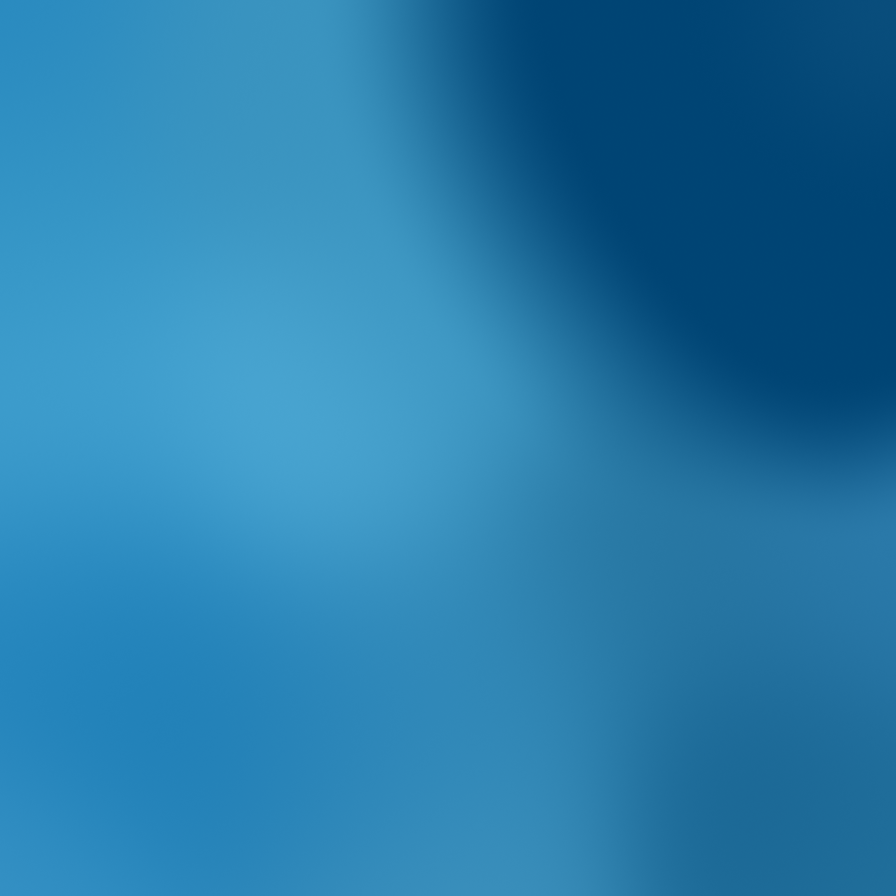
A WebGL 2 fragment shader for this background:

```glsl
#version 300 es
precision highp float;
// Soft blue mesh gradient with a deep navy glow in the upper right corner.
// Gaussian-weighted colour anchors form the light field; a feathered
// superellipse lays the dark region over it.

uniform vec2 u_resolution;
out vec4 outColor;

const int ANCHORS = 16;
const float FALLOFF = 32.0;              // higher = tighter colour anchors
const vec3 NAVY = vec3(0.0, 0.268, 0.455);
const vec3 CORNER_LIFT = vec3(0.035, 0.035, 0.03);
const vec2 NAVY_CENTER = vec2(0.931, 1.013);
const vec2 NAVY_RADII = vec2(0.456, 0.527);
const float NAVY_POWER = 1.75;           // 2 = ellipse, 1 = diamond
const float FEATHER_LEFT = 0.29;
const float FEATHER_RIGHT = 0.18;
const float DITHER = 1.0 / 255.0;

const vec2 PLACES[ANCHORS] = vec2[](
  vec2(0.00, 1.00), vec2(0.30, 0.92), vec2(0.00, 0.72), vec2(0.05, 0.53),
  vec2(0.36, 0.50), vec2(0.50, 0.65), vec2(0.18, 0.22), vec2(0.06, 0.33),
  vec2(0.00, 0.00), vec2(0.50, 0.00), vec2(0.50, 0.25), vec2(0.72, 0.40),
  vec2(1.00, 0.35), vec2(0.88, 0.11), vec2(1.00, 0.00), vec2(0.36, 0.18));

const vec3 TINTS[ANCHORS] = vec3[](
  vec3(0.16, 0.54, 0.75), vec3(0.23, 0.58, 0.75),
  vec3(0.20, 0.58, 0.77), vec3(0.27, 0.64, 0.82),
  vec3(0.31, 0.67, 0.84), vec3(0.23, 0.58, 0.75),
  vec3(0.11, 0.49, 0.71), vec3(0.14, 0.52, 0.74),
  vec3(0.21, 0.57, 0.77), vec3(0.24, 0.57, 0.74),
  vec3(0.20, 0.54, 0.72), vec3(0.15, 0.46, 0.63),
  vec3(0.17, 0.48, 0.67), vec3(0.09, 0.39, 0.57),
  vec3(0.14, 0.45, 0.62), vec3(0.15, 0.51, 0.72));

// Normalised Gaussian blend of all anchors
vec3 lightField(vec2 uv) {
  vec3 sum = vec3(0.0);
  float total = 0.0;
  for (int i = 0; i < ANCHORS; i++) {
    vec2 d = uv - PLACES[i];
    float weight = exp(-FALLOFF * dot(d, d));
    sum += weight * TINTS[i];
    total += weight;
  }
  return sum / total;
}

// Coverage of the navy region, with a feather that narrows to the right
float navyMask(vec2 uv) {
  vec2 q = pow(abs(uv - NAVY_CENTER) / NAVY_RADII + 1e-5, vec2(NAVY_POWER));
  float radius = pow(q.x + q.y, 1.0 / NAVY_POWER);
  float feather = mix(FEATHER_LEFT, FEATHER_RIGHT, smoothstep(0.6, 0.9, uv.x));
  return 1.0 - smoothstep(1.0 - feather, 1.0 + feather, radius);
}

float hash(vec2 p) {
  return fract(sin(dot(p, vec2(12.99, 78.23))) * 43758.5);
}

void main() {
  vec2 uv = gl_FragCoord.xy / u_resolution;
  vec3 navy = NAVY + CORNER_LIFT * smoothstep(0.25, 0.0, distance(uv, vec2(1.0)));
  vec3 color = mix(lightField(uv), navy, navyMask(uv));

  // Faint dither against banding
  color += (hash(gl_FragCoord.xy) - 0.5) * DITHER;
  outColor = vec4(color, 1.0);
}
```
